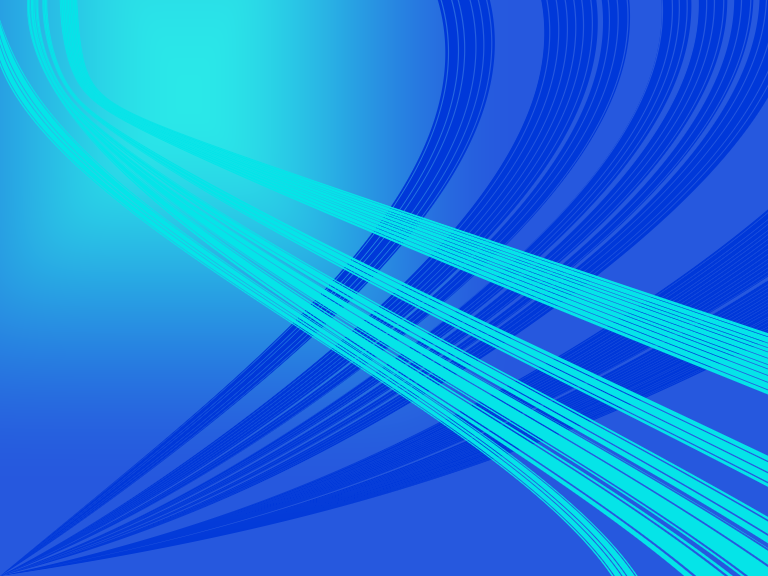
This background is drawn by a WebGL 1 fragment shader. Its source:

```glsl
precision highp float;
// Two fans of finely split ribbons, deep blue and cyan, crossing over a boxy cyan glow.
// Each fan maps a point to a coordinate across its strands; ribbons are box-filtered
// intervals of that coordinate, scored by thin jittered slits.
uniform vec2 u_resolution;

const vec3 BASE_BLUE = vec3(0.150, 0.345, 0.870);
const vec3 GLOW_CYAN = vec3(0.165, 0.910, 0.910);
const vec3 DEEP_BLUE = vec3(0.000, 0.220, 0.850);
const vec3 BRIGHT_CYAN = vec3(0.020, 0.895, 0.910);

float hash(float n) {
  return fract(sin(n * 12.99 + 4.1) * 4375.85);
}

// Share of a footprint of width w around s that lies in [lo, hi]
float band(float s, float lo, float hi, float w) {
  return max(min(s + 0.5 * w, hi) - max(s - 0.5 * w, lo), 0.0) / w;
}

// Strand solidity: one jittered slit in each cell
float slits(float s, float spacing, float gap, float w) {
  float cell = floor(s / spacing);
  float center = (cell + 0.3 + 0.4 * hash(cell)) * spacing;
  return 1.0 - band(s, center - 0.5 * gap, center + 0.5 * gap, w);
}

// Width of one pixel in strand coordinates
float footprint(float s, float sx, float sy) {
  return max(length(vec2(sx - s, sy - s)), 0.00001);
}

float cubic(float t, vec4 c) {
  return c.x + t * (c.y + t * (c.z + t * c.w));
}

// Blue fan: opens from the lower left corner and bends upward
float blueFan(vec2 p) {
  float inner = cubic(p.y, vec4(0.0, 1.2, 0.17, -0.61));
  float spread = 0.55 + 0.78 * p.y - 0.55 * exp(-8.5 * p.y);
  return (p.x - inner) / max(spread, 0.001);
}

// Cyan fan: drops from the top left and sweeps to the lower right
float cyanFan(vec2 p) {
  float t = 1.0 - p.y;
  float lower = cubic(t, vec4(0.047, -0.037, 2.311, -1.133));
  float v = 3.0 * t - 0.531;
  float upper = 0.125 + 0.5 * (v + sqrt(v * v + 0.02));
  return (p.x - lower) / max(upper - lower, 0.001);
}

// Single cyan ribbon running below the cyan fan
float cyanEdge(vec2 p) {
  float t = 1.0 - p.y;
  float left = cubic(t, vec4(-0.011, -0.221, 2.981, -1.687));
  float width = 0.045 * (1.0 - exp(-12.0 * t));
  return (p.x - left) / max(width, 0.001);
}

// Glow with box-shaped contours and a different reach on each side
vec3 background(vec2 p) {
  vec2 q = p - vec2(0.33, 0.826);
  vec2 reach = vec2(q.x > 0.0 ? 0.573 : 0.66, q.y > 0.0 ? 1.2 : 0.677);
  vec2 d = abs(q) / reach + 0.0001;
  float boxDist = pow(pow(d.x, 7.0) + pow(d.y, 7.0), 1.0 / 7.0);
  return mix(BASE_BLUE, GLOW_CYAN, smoothstep(0.0, 1.0, 1.0 - boxDist));
}

float blueRibbons(float s, float w) {
  float cover = band(s, 0.0, 0.068, w)
    + band(s, 0.135, 0.207, w) + band(s, 0.214, 0.25, w)
    + band(s, 0.292, 0.331, w) + band(s, 0.340, 0.378, w)
    + band(s, 0.387, 0.412, w) + band(s, 0.420, 0.475, w)
    + band(s, 0.63, 0.79, w) + band(s, 0.80, 1.0, w);
  return min(cover, 1.0) * slits(s, 0.0115, 0.0016, w);
}

float cyanRibbons(float s, float w) {
  float cover = band(s, 0.0, 0.06, w) + band(s, 0.07, 0.155, w)
    + band(s, 0.165, 0.225, w) + band(s, 0.305, 0.403, w)
    + band(s, 0.65, 1.0, w);
  return min(cover, 1.0) * slits(s, 0.033, 0.0045, w);
}

void main() {
  vec2 scale = vec2(4.0 / 3.0, 1.0) / u_resolution;
  vec2 p = gl_FragCoord.xy * scale;
  vec2 px = p + vec2(scale.x, 0.0);
  vec2 py = p + vec2(0.0, scale.y);
  vec3 color = background(p);

  // Blue ribbons beneath
  float s = blueFan(p);
  float w = footprint(s, blueFan(px), blueFan(py));
  color = mix(color, DEEP_BLUE, blueRibbons(s, w));

  // Cyan ribbons on top
  s = cyanFan(p);
  w = footprint(s, cyanFan(px), cyanFan(py));
  color = mix(color, BRIGHT_CYAN, cyanRibbons(s, w));

  s = cyanEdge(p);
  w = footprint(s, cyanEdge(px), cyanEdge(py));
  float edge = band(s, 0.0, 1.0, w) * slits(s, 0.25, 0.05, w);
  color = mix(color, BRIGHT_CYAN, edge);

  gl_FragColor = vec4(color, 1.0);
}
```
